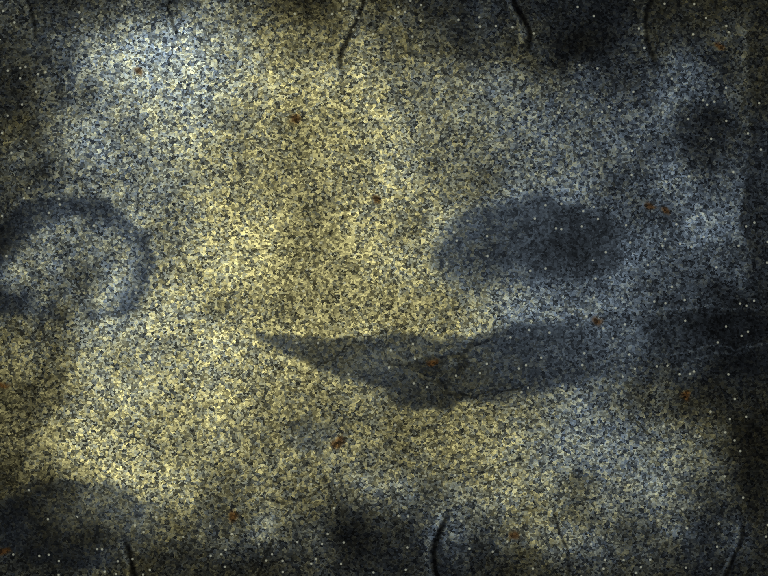
Reproduce this texture procedurally as a Shadertoy shader.

```glsl
// Weathered, stained old paper: cloudy grey-green and khaki tones, dark blue
// water stains, a wide horizontal band, torn creases and dirty edges.
// Clouds are layered value noise; grain, cracks and specks are cellular noise.

#define BASE_TONE 0.425
#define CLOUD_CONTRAST 0.42
#define GRAIN_SCALE 265.0
#define GRAIN_CONTRAST 1.35
#define EDGE_WIDTH 0.19
#define EDGE_DARKNESS 0.36
#define CREASE_WIDTH 0.0022
#define COOL_TINT vec3(0.91, 1.01, 1.06)
#define WARM_TINT vec3(1.10, 1.08, 0.80)
#define RUST_COLOUR vec3(0.27, 0.17, 0.07)
#define SPECK_COLOUR vec3(0.72, 0.73, 0.64)

float hash(vec2 p) {
    vec3 q = fract(p.xyx * vec3(0.1031, 0.1030, 0.0973));
    q += dot(q, q.yzx + 33.33);
    return fract((q.x + q.y) * q.z);
}

float valueNoise(vec2 p) {
    vec2 i = floor(p), f = fract(p);
    f = f * f * (3.0 - 2.0 * f);
    return mix(mix(hash(i), hash(i + vec2(1, 0)), f.x),
               mix(hash(i + vec2(0, 1)), hash(i + vec2(1, 1)), f.x), f.y);
}

float clouds(vec2 p) {
    float sum = 0.0, weight = 0.5;
    for (int i = 0; i < 6; i++) {
        sum += weight * valueNoise(p);
        p = mat2(1.6, 1.2, -1.2, 1.6) * p + 17.3;
        weight *= 0.55;
    }
    return sum * 0.925;
}

// Nearest distance, second distance and random id of the nearest cell
vec3 cells(vec2 p) {
    vec2 base = floor(p);
    vec3 result = vec3(9.0, 9.0, 0.0);
    for (int y = -1; y <= 1; y++)
    for (int x = -1; x <= 1; x++) {
        vec2 cell = base + vec2(x, y);
        float d = distance(p, cell + vec2(hash(cell + 3.7), hash(cell + 51.3)));
        if (d < result.x) result = vec3(d, result.x, hash(cell + 91.1));
        else result.y = min(result.y, d);
    }
    return result;
}

// Soft filled ellipse, 1 inside
float blot(vec2 p, vec2 centre, vec2 radius, float softness) {
    return 1.0 - smoothstep(1.0 - softness, 1.0 + softness, length((p - centre) / radius));
}

// Vertical creases torn inwards from top and bottom: x = shadow, y = lit side
vec2 tornCreases(vec2 uv, float wobble) {
    vec2 sum = vec2(0.0);
    for (int i = 0; i < 10; i++) {
        float k = float(i), r = hash(vec2(k, 7.0));
        float depth = mod(k, 2.0) < 0.5 ? 1.0 - uv.y : uv.y;
        float reach = 0.05 + 0.12 * hash(vec2(k, 19.0));
        float x = (k + 0.2 + 0.6 * r) / 10.0 + 0.012 * sin(depth * 28.0 + k * 2.0) + 0.02 * wobble;
        float fade = (1.0 - smoothstep(reach * 0.6, reach, depth)) * (0.4 + 0.6 * r);
        float width = CREASE_WIDTH * (0.6 + r);
        sum.x += fade * (1.0 - smoothstep(0.3 * width, 1.8 * width, abs(uv.x - x)));
        sum.y += fade * (1.0 - smoothstep(0.0, 1.5 * width, abs(uv.x - x + 2.8 * width)));
    }
    return sum;
}

void mainImage(out vec4 fragColor, in vec2 fragCoord) {
    vec2 uv = fragCoord / iResolution.xy;
    vec2 p = fragCoord / iResolution.y;
    float cloud = clouds(p * 3.1 + 4.0) - 0.5;
    float mottle = clouds(p * 13.0 + 31.0) - 0.5;
    float hueCloud = clouds(p * 4.0 + 63.0) - 0.5;
    vec2 w = uv + 0.07 * vec2(cloud, hueCloud) + 0.045 * vec2(mottle, clouds(p * 17.0) - 0.5);

    // Broad light and dark areas
    float rightSide = smoothstep(0.45, 0.85, w.x);
    float tone = BASE_TONE + CLOUD_CONTRAST * cloud + 0.32 * mottle;
    float glow = blot(w, vec2(0.42, 0.62), vec2(0.22, 0.30), 0.8)
               + 0.8 * blot(w, vec2(0.22, 0.24), vec2(0.17, 0.15), 0.7)
               + 0.7 * blot(w, vec2(0.66, 0.21), vec2(0.18, 0.13), 0.7);
    tone = tone * mix(1.0, 0.76, rightSide) + 0.09 * glow;
    float warm = 0.52 + 0.35 * glow - 0.5 * rightSide + 1.5 * hueCloud;

    // Horizontal band with pale rims
    float bandTop = 0.437;
    float bandBottom = bandTop - 0.125 * smoothstep(0.27, 0.52, w.x) + 0.03 * smoothstep(0.55, 0.8, w.x);
    float band = smoothstep(-0.006, 0.01, w.y - bandBottom) * smoothstep(-0.006, 0.01, bandTop - w.y);
    band *= smoothstep(0.25, 0.36, w.x) * mix(1.0, 0.35, smoothstep(0.66, 0.82, w.x));
    float outside = max(w.y - bandTop, bandBottom - w.y);
    tone += 0.07 * exp(-abs(outside) / 0.035) * (1.0 - band) * (1.0 - rightSide);

    // Water stains
    float arch = blot(w, vec2(0.09, 0.53), vec2(0.105, 0.125), 0.07) * smoothstep(0.435, 0.455, w.y);
    float core = blot(w, vec2(0.10, 0.53), vec2(0.075, 0.085), 0.3);
    float stain = blot(w, vec2(0.69, 0.55), vec2(0.125, 0.105), 0.13) * smoothstep(0.47, 0.54, w.y);
    stain = max(stain, max(arch * (1.0 - core), 0.8 * blot(w, vec2(0.10, 0.09), vec2(0.11, 0.09), 0.12)));
    stain = max(stain, 0.6 * blot(w, vec2(0.39, 0.25), vec2(0.035, 0.03), 0.3));
    float wet = max(stain, band);
    tone = tone * (1.0 - 0.40 * wet) + 0.05 * core;
    warm -= 0.55 * wet;

    // Dirty edges
    vec2 inset = min(uv, 1.0 - uv);
    float edge = min(inset.x * 1.15, inset.y) + 0.22 * cloud + 0.12 * mottle;
    float dirt = 1.0 - smoothstep(-0.02, EDGE_WIDTH, edge);
    dirt = max(dirt, smoothstep(0.975, 0.987, w.x));
    tone *= mix(1.0, EDGE_DARKNESS, dirt);
    warm += 0.35 * dirt * smoothstep(0.0, 0.2, hueCloud + 0.1);

    // Fine cracks and long folds
    vec3 net = cells(p * 4.5 + 0.9 * vec2(mottle, hueCloud) + 11.0);
    float crack = (1.0 - smoothstep(0.004, 0.022, net.y - net.x)) * smoothstep(0.02, 0.12, hueCloud + 0.5 * mottle);
    vec2 torn = tornCreases(uv, mottle);
    float fold = 0.0;
    for (int i = 0; i < 3; i++) {
        float k = float(i);
        float line = 0.455 - 0.075 * k + (uv.x - 0.7) * (0.08 + 0.13 * k * (k - 1.0)) + 0.05 * mottle;
        fold += (1.0 - smoothstep(0.0, 0.004, abs(uv.y - line))) * smoothstep(0.55, 0.85, uv.x + 0.6 * cloud);
    }
    tone *= 1.0 - 0.35 * crack;
    tone = tone * (1.0 - 0.75 * min(torn.x, 1.0)) + 0.09 * torn.y + 0.05 * fold;

    // Grain in brightness and hue
    vec3 fine = cells(p * GRAIN_SCALE * vec2(1.0, 1.15));
    vec3 coarse = cells(p * GRAIN_SCALE * 0.55 + 40.0);
    float grain = 0.62 * fine.z + 0.38 * coarse.z - 0.5;
    tone *= 1.0 + GRAIN_CONTRAST * grain * (1.0 - 0.3 * wet);
    warm += 0.7 * (coarse.z - 0.5) + 0.4 * (fract(fine.z * 17.0) - 0.5);
    vec3 colour = max(tone, 0.025) * mix(COOL_TINT, WARM_TINT, clamp(warm, -0.2, 1.2));

    // Rust spots and pale specks
    vec3 spot = cells(p * 8.0 + 0.5 * mottle + 5.0);
    float rust = step(0.84, spot.z) * (1.0 - smoothstep(0.03, 0.11, spot.x));
    colour = mix(colour, RUST_COLOUR * (0.8 + grain), 0.75 * rust);
    vec3 dust = cells(p * 75.0 + 23.0);
    float speck = step(0.93, dust.z) * (1.0 - smoothstep(0.08, 0.24, dust.x));
    colour = mix(colour, SPECK_COLOUR, 0.65 * speck);

    fragColor = vec4(clamp(colour, 0.0, 1.0), 1.0);
}
```
